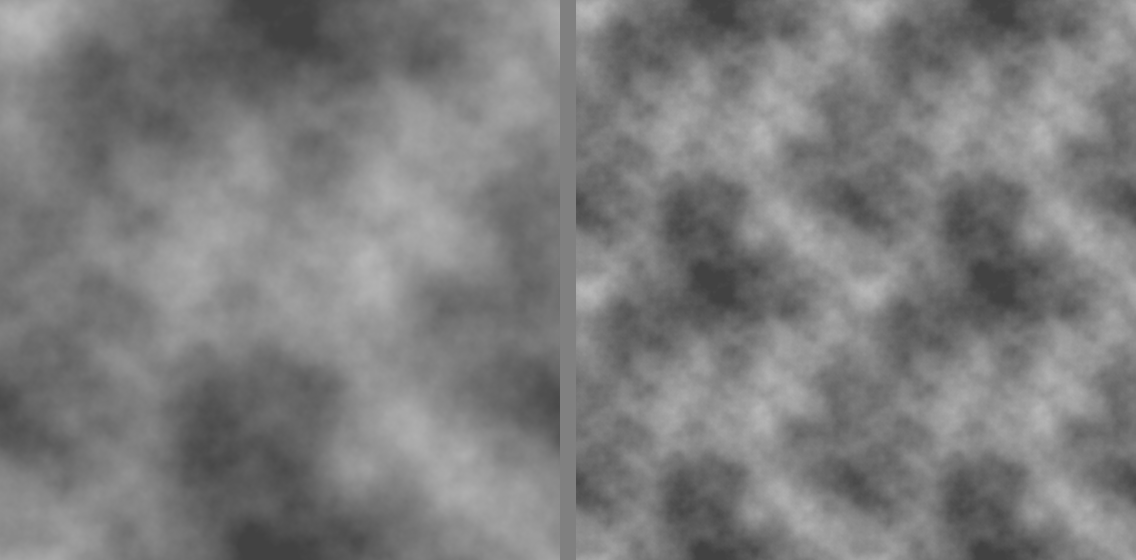
Left: one tile. Right: repeated 2 by 2.
Write a WebGL 2 fragment shader that draws this texture.

```glsl
#version 300 es
precision highp float;
// Soft grey clouds that tile: a sum of sine waves with random phases.
// Every wave has a whole number of cycles per side, and its height falls
// with the square of its frequency, so broad blobs carry faint fine mottling.

uniform vec2 u_resolution;
out vec4 fragColor;

const float TAU = 6.2831853;

// Integer hash to a value in 0..1
float hash(int n) {
    uint h = uint(n) * 747796405u + 2891336453u;
    h = ((h >> ((h >> 28u) + 4u)) ^ h) * 277803737u;
    h = (h >> 22u) ^ h;
    return float(h >> 8u) / 16777216.0;
}

float wave(vec2 p, vec2 cycles, float phase) {
    return cos(TAU * (dot(p, cycles) + phase));
}

// Broad blobs: each low frequency once, over half the frequency plane
float broadClouds(vec2 p) {
    float sum = 0.0;
    for (int y = 0; y <= 3; y++) {
        for (int x = -3; x <= 3; x++) {
            bool mirrored = y == 0 && x <= 0;
            bool diagonal = y == 1 && abs(x) == 1;
            if (mirrored || diagonal) continue;
            vec2 cycles = vec2(x, y);
            float k2 = dot(cycles, cycles);
            sum += k2 / (2.0 + k2 * k2) * wave(p, cycles, hash(x + 3 + y * 7));
        }
    }
    return sum;
}

// Finer mottling: octaves of waves spread evenly over all directions
float fineClouds(vec2 p) {
    const int WAVES = 16;
    float sum = 0.0;
    float height = 1.0;
    float frequency = 4.0;
    for (int octave = 0; octave < 5; octave++) {
        for (int i = 0; i < WAVES; i++) {
            int seed = 100 + 3 * (octave * WAVES + i);
            float angle = 0.5 * TAU * (float(i) + hash(seed)) / float(WAVES);
            float radius = frequency * exp2(hash(seed + 1));
            vec2 cycles = round(radius * vec2(cos(angle), sin(angle)));
            sum += height * wave(p, cycles, hash(seed + 2));
        }
        height *= 0.5;
        frequency *= 2.0;
    }
    return sum;
}

void main() {
    vec2 p = gl_FragCoord.xy / u_resolution;

    // Main layout: light corners and centre, dark sides between them
    float layout_ = cos(TAU * p.x) * cos(TAU * p.y);

    float grey = 0.488 + 0.12 * layout_ + 0.125 * broadClouds(p) + 0.0085 * fineClouds(p);
    fragColor = vec4(vec3(clamp(grey, 0.26, 0.74)), 1.0);
}
```
